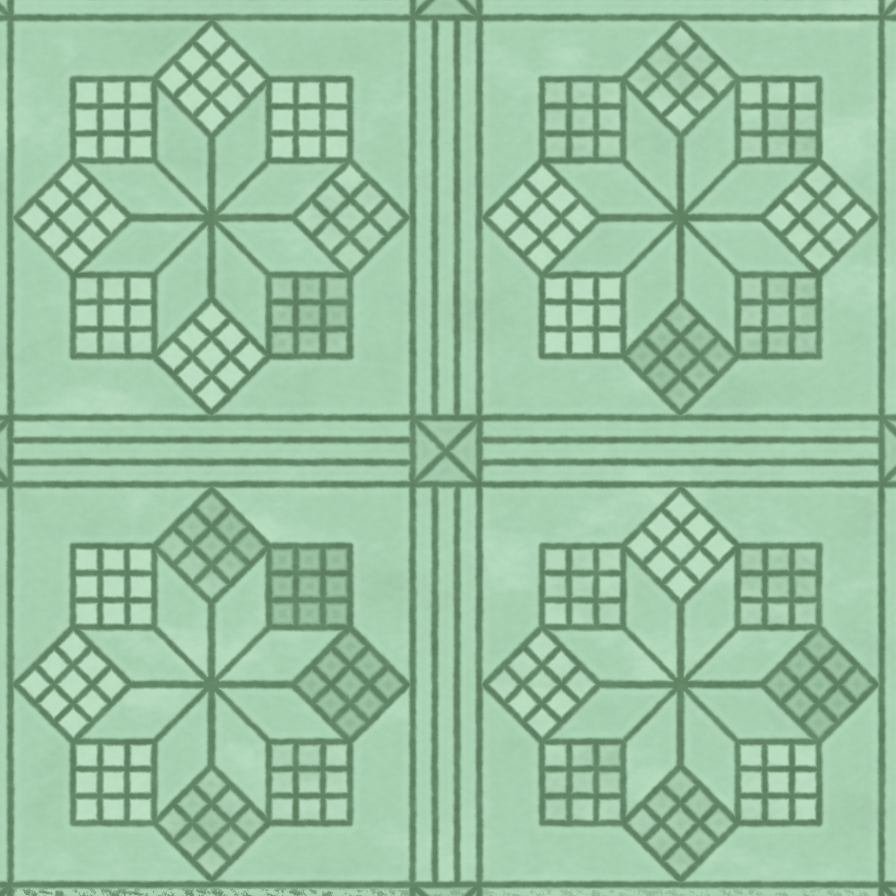
A three.js fragment shader for this pattern:

```glsl
// Quilt-like tiles in faded green: an eight-pointed star ringed by gridded squares,
// framed by lined sashes that cross at small X blocks. One 45 degree wedge is folded
// around each star; layered sines add wobble, blotches and worn ink.
varying vec2 vUv;

const vec2 PERIOD = vec2(0.5234, 0.5210);   // size of one repeat
const vec2 CROSSING = vec2(0.4978, 0.4965); // centre of one sash crossing
const float SIDE = 0.0905;                  // spoke length and square side
const float SASH_OUTER = 0.0372;            // line offsets from the sash axis
const float SASH_INNER = 0.0124;
const float HUB = 0.0065;                   // radius of the star's centre
const float INK_CORE = 0.0013;              // solid part of a line
const float INK_EDGE = 0.0059;              // where a line has faded out
const float WOBBLE = 0.0005;
const vec3 GROUND = vec3(0.655, 0.815, 0.695);
const vec3 PALE = vec3(0.73, 0.87, 0.76);
const vec3 DIM = vec3(0.57, 0.72, 0.60);
const vec3 INK = vec3(0.35, 0.48, 0.36);
const vec3 FADED_INK = vec3(0.42, 0.56, 0.44);
const float EIGHTH = 0.78539816;
const float DIAGONAL = 0.70710678;

float hash(vec3 p) {
  return fract(sin(dot(p, vec3(12.99, 78.23, 37.72))) * 4375.85);
}

// Layered sines, roughly -1 to 1
float layeredSines(vec2 p) {
  float sum = 0.0, weight = 0.5;
  for (int i = 0; i < 5; i++) {
    sum += weight * sin(p.x + 1.7 * sin(p.y * 0.8)) * cos(p.y + 1.3 * sin(p.x * 0.7));
    p = mat2(1.2, 1.5, -1.5, 1.2) * p + 2.3;
    weight *= 0.65;
  }
  return sum;
}

// Distance to the sash lines and crossings; c is measured from a crossing
float sashLines(vec2 c) {
  vec2 a = abs(c);
  vec2 outer = abs(a - SASH_OUTER), inner = abs(a - SASH_INNER);
  float detail = max(a.x, a.y) < SASH_OUTER
    ? abs(a.x - a.y) * DIAGONAL
    : min(inner.x, inner.y);
  return min(detail, min(outer.x, outer.y));
}

// x: distance to the star's lines, y: signed distance to the gridded square
vec2 starLines(vec2 p, float wedge) {
  float angle = wedge * EIGHTH;
  float c = cos(angle), s = sin(angle);
  vec2 q = vec2(c * p.x + s * p.y, c * p.y - s * p.x);

  // Spoke, slightly heavier on the axes, and hub
  float spoke = length(q - vec2(clamp(q.x, 0.0, SIDE), 0.0));
  spoke -= mod(wedge, 2.0) < 0.5 ? 0.0006 : -0.0004;
  float d = min(spoke, length(p) - HUB);

  // Three by three grid, one corner pointing at the hub
  vec2 v = q - vec2(SIDE * (1.0 + DIAGONAL), 0.0);
  v = vec2(v.x + v.y, v.y - v.x) * DIAGONAL;
  vec2 b = abs(v) - 0.5 * SIDE;
  float box = max(b.x, b.y);
  float pitch = SIDE / 3.0;
  vec2 g = abs(mod(v, pitch) - 0.5 * pitch);
  float grid = box < 0.0 ? min(g.x, g.y) : length(max(b, 0.0));
  return vec2(min(d, grid), box);
}

void main() {
  vec2 uv = vUv + WOBBLE * vec2(layeredSines(vUv * 70.0), layeredSines(vUv.yx * 64.0 + 9.0));
  vec2 fromCrossing = uv - CROSSING;
  vec2 tile = floor(fromCrossing / PERIOD);
  vec2 p = mod(fromCrossing, PERIOD) - 0.5 * PERIOD;
  vec2 c = mod(fromCrossing + 0.5 * PERIOD, PERIOD) - 0.5 * PERIOD;

  float wedge = mod(floor(atan(p.y, p.x) / EIGHTH + 0.5), 8.0);
  vec2 star = starLines(p, wedge);
  float d = min(star.x, sashLines(c));

  // Blotchy ground, a little streaked sideways
  float blotch = layeredSines(vUv * vec2(13.0, 21.0));
  float grain = layeredSines(vUv * 210.0);
  vec3 color = mix(GROUND, PALE, smoothstep(0.1, 0.9, blotch) * 0.7);
  color = mix(color, DIM, smoothstep(0.2, 1.0, -blotch) * 0.25);

  // Gridded squares: pale, dimmer towards the right and by chance
  float dimness = hash(vec3(tile, wedge)) + 0.35 * cos(wedge * EIGHTH)
    + 0.35 * (vUv.x - vUv.y) + 0.3 * blotch;
  vec3 patchColor = mix(PALE, DIM, smoothstep(0.3, 1.15, dimness));
  color = mix(color, patchColor, smoothstep(0.001, -0.001, star.y));

  // Dulled crossings
  float crossing = max(abs(c.x), abs(c.y)) - SASH_OUTER;
  color = mix(color, DIM, 0.45 * smoothstep(0.001, -0.001, crossing));

  // Light rim beside the pressed lines, then fine grain
  float rim = smoothstep(0.005, 0.0075, d) * smoothstep(0.014, 0.008, d);
  color = mix(color, PALE, 0.25 * rim) + 0.012 * grain;

  // Ink, unevenly worn
  float wear = 0.5 + 0.35 * layeredSines(vUv * 45.0 + 4.0) + 0.25 * grain;
  float ink = smoothstep(INK_EDGE, INK_CORE, d + 0.0005 * grain);
  color = mix(color, mix(INK, FADED_INK, clamp(wear, 0.0, 1.0)), ink);

  // Dark specks along the lower edge, strongest at the left
  float specks = smoothstep(0.014, 0.003, vUv.y) * smoothstep(-0.2, 0.5, grain);
  color = mix(color, INK, specks * mix(0.75, 0.3, smoothstep(0.3, 0.55, vUv.x)));

  gl_FragColor = vec4(color, 1.0);
}
```
